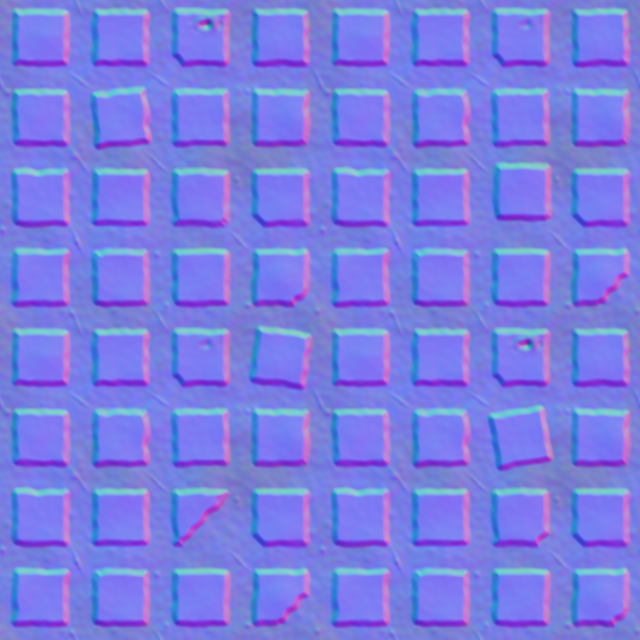
Reproduce this texture map procedurally as a three.js fragment shader.

```glsl
// Normal map of an 8 by 8 grid of raised square studs on rough ground, some tilted or chipped.
varying vec2 vUv;

const float COUNT = 8.0;               // studs across and down
const float BLOCK = 4.0;               // cells after which the surface noise repeats
const vec2 CENTER = vec2(0.51, 0.53);  // stud centre inside its cell
const float HALF_SIZE = 0.322;         // to the middle of the bevel
const float ROUNDING = 0.03;
const float BEVEL = 0.048;             // half width of the bevel
const float DEPTH = 0.064;
const float GRAIN = 0.010;
const float SAMPLE_STEP = 0.024;
const vec3 GROUND_TINT = vec3(0.94, 0.99, 0.875);
const vec3 FACE_TINT = vec3(0.98, 0.965, 0.955);
// Displaced studs: column, row, turn in radians
const vec3 TILT_A = vec3(1.0, 6.0, 0.10);
const vec3 TILT_B = vec3(3.0, 3.0, -0.13);
const vec3 TILT_C = vec3(6.0, 2.0, 0.16);
const vec2 NUDGED_CELL = vec2(6.0, 5.0);
const vec2 NUDGE = vec2(0.02, 0.07);

vec2 hash2(vec2 p) {
  return fract(sin(vec2(dot(p, vec2(127.1, 311.7)), dot(p, vec2(269.5, 183.3)))) * 43758.5);
}

// 1 where both cell indices agree
float same(vec2 a, vec2 b) {
  vec2 d = abs(a - b);
  return 1.0 - step(0.5, max(d.x, d.y));
}

// Soft cellular noise around zero that wraps after one block
float cellular(vec2 p, float frequency) {
  p *= frequency;
  vec2 id = floor(p), f = fract(p);
  float sum = -0.63;
  for (int j = -1; j <= 1; j++)
    for (int i = -1; i <= 1; i++) {
      vec2 o = vec2(float(i), float(j));
      vec2 r = o + hash2(mod(id + o, BLOCK * frequency)) - f;
      sum += exp(-5.0 * dot(r, r));
    }
  return sum;
}

// Layered sines that wrap after one block
float waves(vec2 p) {
  p *= 6.28318 / BLOCK;
  return 0.5 * sin(7.0 * p.x + 2.0 * sin(5.0 * p.y)) + 0.3 * sin(13.0 * p.y + 2.0 * sin(9.0 * p.x))
    + 0.2 * sin(23.0 * p.x - 19.0 * p.y);
}

// Returns the stud coverage in x and the strength of surface pitting in y
vec2 stud(vec2 p) {
  vec2 cell = mod(floor(p), COUNT);
  vec2 inBlock = mod(cell, BLOCK), block = floor(cell / BLOCK);
  float mixedBlock = abs(block.x - block.y);
  float turn = (hash2(cell).x - 0.5) * 0.03;
  turn += TILT_A.z * same(cell, TILT_A.xy) + TILT_B.z * same(cell, TILT_B.xy)
    + TILT_C.z * same(cell, TILT_C.xy);
  vec2 q = fract(p) - CENTER - NUDGE * same(cell, NUDGED_CELL);
  q = mat2(cos(turn), -sin(turn), sin(turn), cos(turn)) * q;
  float wobble = 0.5 * waves(p) + cellular(p, 6.0);
  vec2 outside = abs(q) - HALF_SIZE + ROUNDING;
  float d = length(max(outside, 0.0)) + min(max(outside.x, outside.y), 0.0) - ROUNDING;
  d += 0.013 * wobble;

  // Broken lower right corners
  float reach = 1.0;
  float torn = 0.03 + 0.32 * min(block.x + block.y, 1.0) + 0.07 * block.y;
  reach = mix(reach, 0.20 + 0.13 * mixedBlock, same(inBlock, vec2(3.0, 0.0)));
  reach = mix(reach, torn, same(inBlock, vec2(2.0, 1.0)));
  d = max(d, dot(q, vec2(0.74, -0.67)) - reach + 0.04 * wobble);

  // Worn lower left corners, with pits near the top of some
  float pitted = same(inBlock, vec2(2.0, 3.0));
  float worn = max(pitted, same(inBlock, vec2(3.0, 1.0)));
  d = max(d, dot(q, vec2(-0.707)) - mix(1.0, 0.375, worn) + 0.02 * wobble);
  vec2 pit = (q - vec2(0.10, 0.18)) / vec2(0.18, 0.09);
  float pitting = pitted * (0.35 + 0.65 * mixedBlock) * exp(-dot(pit, pit));
  return vec2(1.0 - smoothstep(-BEVEL, BEVEL, d), pitting);
}

// Short diagonal scratches and pebbles where four cells meet
float debris(vec2 p) {
  vec2 id = mod(floor(p + 0.5), BLOCK), q = fract(p + 0.5) - 0.5;
  vec2 rnd = hash2(id + 17.0);
  float a = -0.45 - 0.7 * rnd.x;
  vec2 r = mat2(cos(a), -sin(a), sin(a), cos(a)) * q;
  float across = (r.y + 0.01 * sin(14.0 * r.x) + 0.1 * (rnd.y - 0.5)) / 0.025;
  float scratch = exp(-across * across) * (1.0 - smoothstep(0.02, 0.26, abs(r.x)));
  vec2 b = (q - (hash2(id + 41.0) - 0.5) * vec2(0.25, 0.5)) / 0.035;
  return 0.007 * step(0.4, rnd.y) * scratch + 0.012 * step(0.45, rnd.x) * exp(-dot(b, b));
}

float height(vec2 p) {
  vec2 s = stud(p);
  float coarse = cellular(p, 2.0), fine = cellular(p, 9.0);
  float rough = GRAIN * (1.6 * coarse + mix(0.4, 0.15, s.x) * fine);
  return DEPTH * s.x + rough + (1.0 - s.x) * debris(p) - 0.05 * s.y * fine;
}

void main() {
  vec2 p = vUv * COUNT, e = vec2(SAMPLE_STEP, 0.0);
  vec2 slope = vec2(height(p + e.xy) - height(p - e.xy), height(p + e.yx) - height(p - e.yx))
    / (2.0 * SAMPLE_STEP);
  vec3 normal = normalize(vec3(-slope, 1.0));
  vec2 s = stud(p);
  vec3 tint = mix(GROUND_TINT, FACE_TINT, s.x);
  tint.b -= (1.0 - s.x) * (0.07 * cellular(p, 1.0) + 0.04 * cellular(p, 7.0)) + 0.14 * s.y;
  gl_FragColor = vec4((0.5 + 0.5 * normal) * tint, 1.0);
}
```
